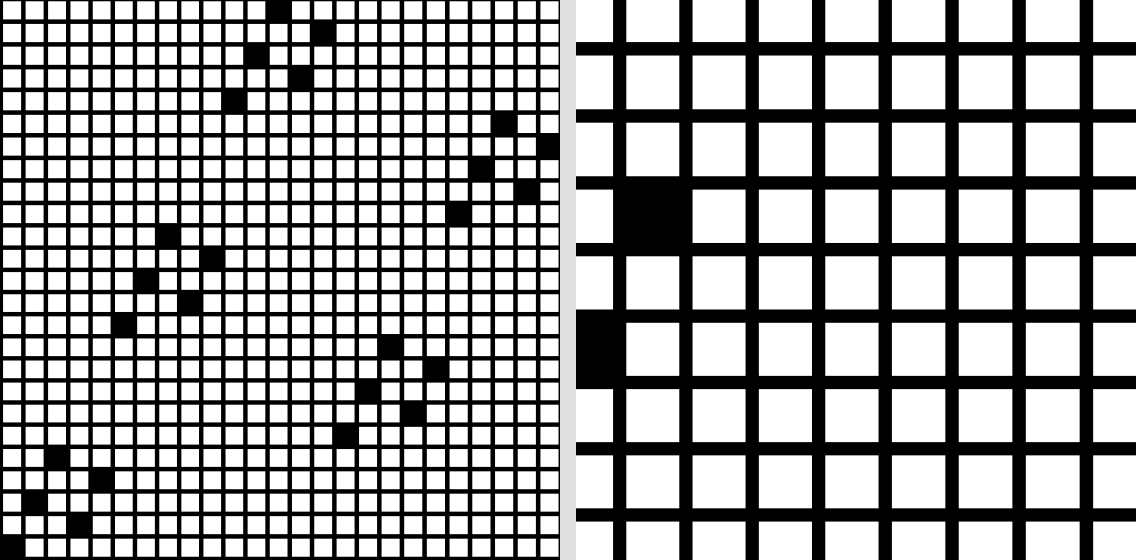
Left, the full canvas; right, a detail of the centre.
A Shadertoy shader for this pattern:

```glsl
// Black grid on white with a nested knight's-move scatter of filled cells, tiling seamlessly.

const int   BASE        = 5;                  // cells per block, and blocks per side
const int   CELLS       = BASE * BASE;        // cells across and down
const int   STEP        = 3;                  // columns moved per row, at both scales
const float LINE_WIDTH  = 0.2;                // in cells
const vec2  DRIFT_MEAN  = vec2(-0.013, 0.0);  // in cells
const float DRIFT_SIZE  = 0.06;               // in cells
const vec2  DRIFT_PHASE = vec2(0.10, 0.12);   // in canvas widths
const vec3  PAPER       = vec3(1.0);
const vec3  INK         = vec3(0.0);
const float TAU         = 6.2831853;

// Slight wrapping unevenness of the line spacing.
vec2 lineDrift(vec2 uv) {
    return DRIFT_MEAN + DRIFT_SIZE * cos(TAU * (uv - DRIFT_PHASE));
}

// One filled cell per row: the same stepping orders cells in a block and blocks in the canvas.
int filledColumn(int row) {
    int block = (STEP * (row / BASE)) % BASE;
    int within = (STEP * row) % BASE;
    return BASE * block + within;
}

void mainImage(out vec4 fragColor, in vec2 fragCoord) {
    vec2 uv = fragCoord / iResolution.xy;
    vec2 grid = uv * float(CELLS) - lineDrift(uv);
    vec2 pixel = float(CELLS) / iResolution.xy;

    // Open square inside each cell
    vec2 toLine = 0.5 - abs(fract(grid) - 0.5);
    vec2 open = clamp((toLine - 0.5 * LINE_WIDTH) / pixel + 0.5, 0.0, 1.0);
    float paper = open.x * open.y;

    // Filled cells
    ivec2 cell = ivec2(mod(floor(grid), float(CELLS)));
    if (cell.x == filledColumn(cell.y)) paper = 0.0;

    fragColor = vec4(mix(INK, PAPER, paper), 1.0);
}
```
